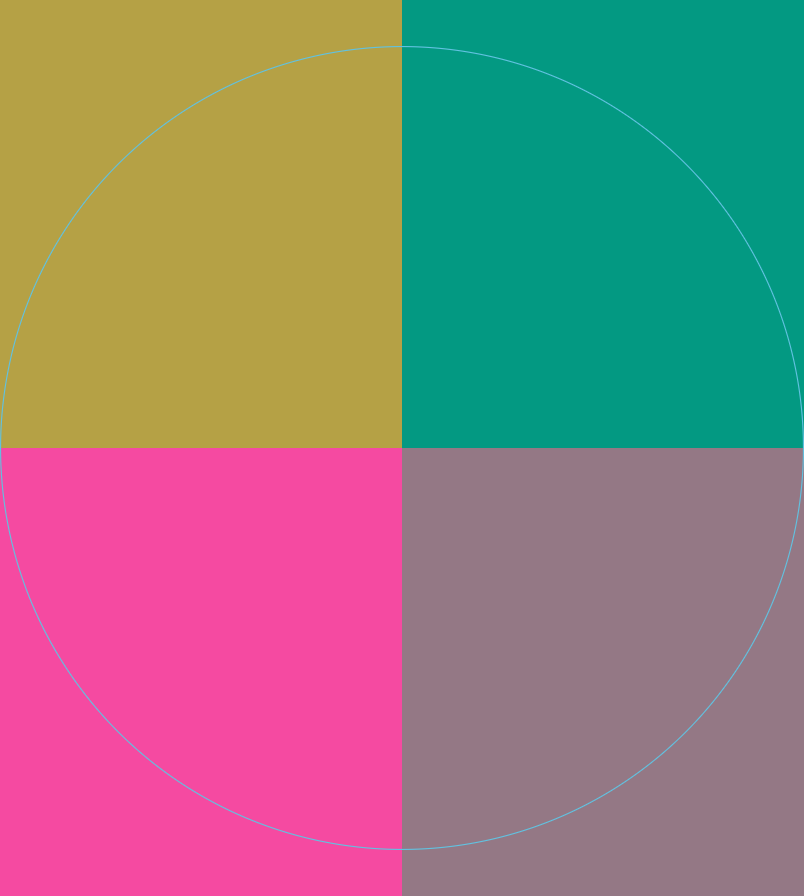
Write a Shadertoy shader that draws this background.

```glsl
// Four flat colour quadrants crossed by a thin pale blue circle as wide as the canvas.

// Antialiased step: 0 below zero, 1 above, blended over one pixel.
float edge(float d, float pixel) {
    return clamp(0.5 + d / pixel, 0.0, 1.0);
}

void mainImage(out vec4 fragColor, in vec2 fragCoord) {
    // Centred coordinates, in canvas widths
    float pixel = 1.0 / iResolution.x;
    vec2 p = (fragCoord - 0.5 * iResolution.xy) * pixel;

    // Quadrants
    float right = edge(p.x, pixel);
    float top = edge(p.y, pixel);
    vec3 ochre = vec3(0.71, 0.63, 0.27);
    vec3 teal = vec3(0.01, 0.60, 0.51);
    vec3 pink = vec3(0.96, 0.29, 0.63);
    vec3 mauve = vec3(0.58, 0.47, 0.52);
    vec3 color = mix(mix(pink, mauve, right), mix(ochre, teal, right), top);

    // Thin circle outline
    vec3 paleBlue = vec3(0.38, 0.76, 0.88);
    float ring = abs(length(p) - 0.4993);
    color = mix(color, paleBlue, edge(0.0007 - ring, pixel));

    fragColor = vec4(color, 1.0);
}
```
